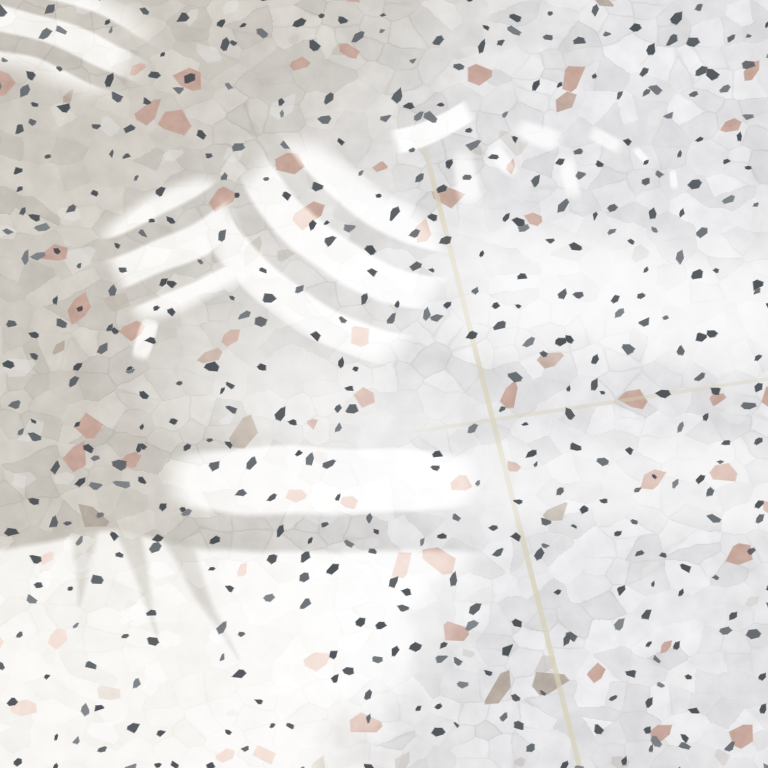
Reproduce this texture procedurally as a WebGL 1 fragment shader.

```glsl
precision highp float;
// Pale terrazzo floor: faint pebbles, pink and charcoal chips and thin brass joints,
// crossed by sunlight that falls between palm leaves. Chips are random polygons in
// jittered grid cells; sun patches are soft rotated shapes cut by curved slats.
uniform vec2 u_resolution;

const vec3 WARM_SHADE = vec3(0.805, 0.787, 0.755);
const vec3 COOL_SHADE = vec3(0.895, 0.895, 0.902);
const vec3 PINK = vec3(0.77, 0.635, 0.585);
const vec3 TAUPE = vec3(0.69, 0.655, 0.61);
const vec3 CHARCOAL = vec3(0.26, 0.28, 0.30);
const vec3 JOINT = vec3(0.85, 0.82, 0.73);
const float EDGE = 0.0013;        // softness of chip edges
const float PEBBLE_GRID = 30.0;
const float PINK_GRID = 9.0;
const float DARK_GRID = 27.0;
const float PI = 3.14159265;

vec2 hash2(vec2 p) {
  vec3 q = fract(vec3(p.xyx) * vec3(0.1031, 0.1030, 0.0973));
  q += dot(q, q.yzx + 33.33);
  return fract((q.xx + q.yz) * q.zy);
}

mat2 turn(float a) { return mat2(cos(a), -sin(a), sin(a), cos(a)); }

float corner(vec2 i, vec2 f, vec2 o) {
  float a = 2.0 * PI * hash2(i + o + 71.0).x;
  return dot(vec2(cos(a), sin(a)), f - o);
}

float gradNoise(vec2 p) {
  vec2 i = floor(p), f = fract(p);
  vec2 u = f * f * f * (f * (f * 6.0 - 15.0) + 10.0);
  return mix(mix(corner(i, f, vec2(0.0)), corner(i, f, vec2(1.0, 0.0)), u.x),
             mix(corner(i, f, vec2(0.0, 1.0)), corner(i, f, vec2(1.0)), u.x), u.y);
}

float fbm(vec2 p) {
  float sum = 0.0, amp = 0.6;
  for (int k = 0; k < 4; k++) {
    sum += amp * gradNoise(p);
    p = turn(0.6) * p * 2.1 + 9.0;
    amp *= 0.5;
  }
  return sum;
}

// Voronoi pebbles: x = distance between two nearest centres, y = random tint
vec2 pebbles(vec2 p) {
  vec2 cell = floor(p);
  float near = 9.0, next = 9.0, tint = 0.0;
  for (int k = 0; k < 9; k++) {
    vec2 c = cell + vec2(mod(float(k), 3.0), floor(float(k) / 3.0)) - 1.0;
    vec2 h = hash2(c + 13.0);
    float d = length(c + h - p);
    next = min(next, max(near, d));
    if (d < near) { near = d; tint = h.x; }
  }
  return vec2(next - near, tint);
}

// Scattered irregular polygons: x = coverage, y = random tint
vec2 chips(vec2 p, float grid, float share, float radius, float seed) {
  p *= grid;
  vec2 cell = floor(p), result = vec2(0.0);
  for (int k = 0; k < 9; k++) {
    vec2 c = cell + vec2(mod(float(k), 3.0), floor(float(k) / 3.0)) - 1.0;
    vec2 h = hash2(c + seed), g = hash2(c + seed + 57.0);
    if (g.x > share) continue;
    vec2 q = turn((h.x - 0.35) * 2.2) * (p - c - h) * vec2(0.8, 1.25);
    float r = radius * grid * mix(0.4, 1.0, g.y), d = -9.0;
    for (int s = 0; s < 6; s++) {
      vec2 v = hash2(c + seed + float(s) * 7.3);
      float a = (float(s) + 0.7 * v.x) * PI / 3.0;
      d = max(d, dot(q, vec2(cos(a), sin(a))) - r * mix(0.6, 1.1, v.y));
    }
    float cover = 1.0 - smoothstep(-EDGE * grid, EDGE * grid, d);
    if (cover > result.x) result = vec2(cover, h.y);
  }
  return result;
}

// Soft superellipse of sun; slats > 0 cuts bowed leaf shadows into it
float sunPatch(vec2 p, vec2 centre, vec2 halfSize, float angle, float bow, float slats, float soft) {
  vec2 q = turn(angle) * (p - centre) / halfSize;
  float body = 1.0 - smoothstep(1.0 - soft, 1.0 + soft, sqrt(length(q * q)));
  return body * smoothstep(-0.6, 0.0, cos((q.y - bow * q.x * q.x) * slats * PI));
}

float leafBlade(vec2 p, vec2 root, vec2 tip, float width) {
  vec2 d = tip - root;
  float t = clamp(dot(p - root, d) / dot(d, d), 0.0, 1.0);
  return 1.0 - smoothstep(-0.006, 0.006, length(p - root - d * t) - width * (1.0 - t));
}

float sunlight(vec2 p) {
  p += 0.008 * vec2(gradNoise(p * 11.0), gradNoise(p * 11.0 + 40.0));
  // broad foreground pool, fading to the right
  float rim = 0.282 + 0.03 * exp(-pow((p.x - 0.14) / 0.08, 2.0));
  float fade = p.x - 0.44 - 0.6 * p.y + 0.12 * fbm(p * 9.0);
  float sun = (1.0 - smoothstep(-0.006, 0.006, p.y - rim)) * (1.0 - smoothstep(-0.07, 0.09, fade));
  for (int k = 0; k < 3; k++) {
    float i = float(k);
    vec2 root = vec2(0.11 + 0.06 * i, 0.31 - 0.006 * i);
    sun *= 1.0 - 0.65 * leafBlade(p, root, root + vec2(0.045 * i - 0.01, -0.1 - 0.03 * i), 0.016);
  }
  // strip above the bar of shade, palm fan, side streaks and far corner
  sun = max(sun, sunPatch(p, vec2(0.425, 0.375), vec2(0.2, 0.045), 0.0, 0.0, 0.0, 0.12));
  sun = max(sun, sunPatch(p, vec2(0.43, 0.67), vec2(0.145, 0.11), -0.6, 0.3, 2.6, 0.15));
  sun = max(sun, sunPatch(p, vec2(0.23, 0.675), vec2(0.085, 0.075), 0.45, 0.1, 2.2, 0.15));
  sun = max(sun, sunPatch(p, vec2(0.06, 0.96), vec2(0.12, 0.06), -0.3, -0.2, 2.0, 0.3));
  sun = max(sun, sunPatch(p, vec2(0.565, 0.83), vec2(0.05, 0.034), 0.4, 0.2, 1.3, 0.15));
  sun = max(sun, sunPatch(p, vec2(0.19, 0.56), vec2(0.013, 0.028), -0.3, 0.0, 0.0, 0.25));
  // small flecks, then diffuse glows
  for (int k = 0; k < 7; k++) {
    vec2 h = hash2(vec2(float(k), 5.0));
    vec2 at = vec2(0.61 + 0.045 * float(k), 0.76 + 0.07 * h.x);
    sun = max(sun, 0.8 * sunPatch(p, at, vec2(0.009, 0.022) * (0.5 + h.y), 1.4 * h.x, 0.0, 0.0, 0.4));
  }
  float glow = 0.75 * sunPatch(p, vec2(0.82, 0.61), vec2(0.25, 0.075), -0.08, 0.0, 0.0, 0.6);
  glow = max(glow, 0.5 * sunPatch(p, vec2(0.42, 0.47), vec2(0.17, 0.08), -0.4, 0.0, 0.0, 0.7));
  glow = max(glow, 0.5 * sunPatch(p, vec2(0.8, 0.37), vec2(0.26, 0.055), 0.0, 0.0, 0.0, 0.5));
  return max(sun, glow);
}

float lineMask(float d, float width) { return 1.0 - smoothstep(width - EDGE, width + EDGE, abs(d)); }

void main() {
  vec2 p = gl_FragCoord.xy / u_resolution;
  // shaded ground: warm on the left and far side, cool on the right
  float cool = smoothstep(0.05, 0.7, p.x - 0.7 * max(p.y - 0.75, 0.0) + 0.12 * fbm(p * 3.0));
  vec3 color = mix(WARM_SHADE, COOL_SHADE, cool);
  vec2 warped = p + 0.01 * vec2(fbm(p * 20.0), fbm(p * 20.0 + 8.0));
  vec2 stone = pebbles(warped * PEBBLE_GRID * vec2(0.85, 1.1));
  color += 0.07 * (stone.y - 0.45) + 0.06 * fbm(p * 32.0);
  color -= 0.045 * (1.0 - smoothstep(0.0, 0.12, stone.x)) * smoothstep(-0.2, 0.3, fbm(p * 8.0));
  // larger pale and taupe stones, then pink chips
  vec2 pale = chips(p, 15.0, 0.4, 0.018, 211.0);
  color = mix(color, mix(TAUPE, vec3(0.93), smoothstep(0.1, 0.5, pale.y)), 0.35 * pale.x);
  vec2 pink = chips(p, PINK_GRID, 0.8, 0.0195, 31.0);
  vec3 pinkTone = mix(PINK, TAUPE, smoothstep(0.65, 1.0, pink.y)) + 0.08 * fbm(p * 60.0);
  color = mix(color, pinkTone, 0.9 * pink.x);
  // joints
  color = mix(color, JOINT, 0.75 * lineMask(p.x - 0.755 + 0.25 * p.y, 0.0035) * (1.0 - smoothstep(0.76, 0.85, p.y)));
  color = mix(color, JOINT, 0.45 * lineMask(p.y - 0.453 - 0.15 * (p.x - 0.64), 0.0025) * smoothstep(0.48, 0.6, p.x));
  // sunlight bleaches the stone; charcoal chips stay dark
  color = clamp(color, 0.0, 1.0);
  color = mix(color, min(color * (2.0 - color) * 1.012, 1.0), sunlight(p));
  vec2 dark = chips(p, DARK_GRID, 0.62, 0.0078, 97.0);
  color = mix(color, CHARCOAL + 0.22 * dark.y * dark.y, 0.92 * dark.x);
  gl_FragColor = vec4(color, 1.0);
}
```
